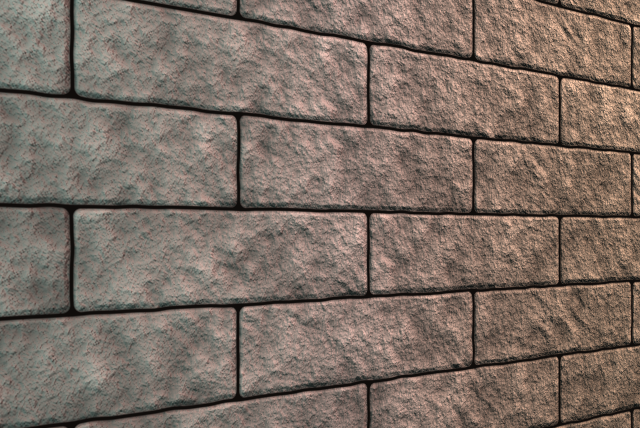
Write a WebGL 1 fragment shader that draws this texture.

```glsl
precision highp float;
// A rough brick wall in running bond, seen at an angle and receding to the right.
// Canvas points are projected onto the wall; each brick is a rounded box with a
// noise relief, lit by a teal lamp on the left and a warm lamp on the upper right.

uniform vec2 u_resolution;

const vec2 BRICK = vec2(3.49, 1.0);    // length and height, in courses
const float HALF_JOINT = 0.017;
const float CORNER = 0.075;
const vec3 JOINT_COLOR = vec3(0.060, 0.046, 0.040);
const vec3 TEAL_LIGHT = vec3(0.41, 0.51, 0.48);
const vec3 PINK_LIGHT = vec3(0.92, 0.72, 0.67);
const vec3 AMBER_LIGHT = vec3(0.95, 0.74, 0.60);

float hash(vec2 p) {
  p = fract(p * vec2(0.1031, 0.1137));
  p += dot(p, p.yx + 33.33);
  return fract((p.x + p.y) * p.x * 47.0);
}

float noise(vec2 p) {
  vec2 i = floor(p);
  vec2 f = fract(p);
  f = f * f * (3.0 - 2.0 * f);
  float near = mix(hash(i), hash(i + vec2(1.0, 0.0)), f.x);
  float far = mix(hash(i + vec2(0.0, 1.0)), hash(i + 1.0), f.x);
  return mix(near, far, f.y);
}

// Height of a course on the canvas, shrinking with distance
float courseHeight(float x) {
  return 0.2666 - 0.079 * x;
}

// Canvas point (y down) to wall point, measured in courses
vec2 projectToWall(vec2 q) {
  return vec2(q.x - 0.168, q.y - 0.478 - 0.0195 * q.x) / courseHeight(q.x);
}

// Brick coordinates: the integer part names the brick, courses alternate by half
vec2 brickCell(vec2 p) {
  float course = floor(p.y);
  return vec2(p.x / BRICK.x + 0.5 * mod(course, 2.0), p.y);
}

// Signed distance to the slightly uneven rounded outline, negative inside a brick
float brickDistance(vec2 p) {
  p += 0.018 * (vec2(noise(p * 5.0 + 60.0), noise(p * 5.0 + 90.0)) - 0.5);
  vec2 local = (fract(brickCell(p)) - 0.5) * BRICK;
  vec2 k = abs(local) - 0.5 * BRICK + HALF_JOINT + CORNER;
  return length(max(k, 0.0)) + min(max(k.x, k.y), 0.0) - CORNER;
}

// Stone grain: summed noise, about -0.5 to 0.5
float grain(vec2 p) {
  float sum = 0.0;
  float amplitude = 0.30;
  p *= 3.6;
  for (int i = 0; i < 5; i++) {
    sum += amplitude * (noise(p) - 0.5);
    p = mat2(1.6, 1.3, -1.3, 1.6) * p + 17.3;
    amplitude *= 0.64;
  }
  return sum;
}

// Slanted tool marks, present only in patches
float toolMarks(vec2 p) {
  vec2 slanted = mat2(0.8, 0.6, -0.6, 0.8) * vec2(p.x, -p.y);
  float patches = smoothstep(0.5, 0.8, noise(p * 1.3 + 40.0));
  return patches * (noise(slanted * vec2(2.0, 12.0)) - 0.5);
}

float relief(vec2 p, vec2 seed) {
  float bevel = smoothstep(-0.055, 0.01, brickDistance(p));
  return 0.125 * grain(p + seed) + 0.022 * toolMarks(p + seed) - 0.024 * bevel;
}

vec3 surfaceNormal(vec2 p, vec2 seed, float e) {
  float h = relief(p, seed);
  float hx = relief(p + vec2(e, 0.0), seed);
  float hy = relief(p + vec2(0.0, e), seed);
  return normalize(vec3(h - hx, h - hy, e));
}

// Two coloured lamps plus gloss; q is the canvas point with width scaled to 0..1
vec3 lightStone(vec3 n, vec2 q) {
  vec3 warm = mix(PINK_LIGHT, AMBER_LIGHT, smoothstep(0.5, 1.0, q.x));
  float fall = mix(1.0, mix(1.20, 0.76, q.y), q.x);
  float warmPower = mix(0.46, 0.82, smoothstep(0.0, 0.7, q.x)) * fall;
  float tealPower = mix(0.84, 0.18, smoothstep(0.0, 0.9, q.x)) * mix(1.06, 0.9, q.y);
  float warmDot = max(dot(n, normalize(vec3(0.42, -0.66, 0.62))), 0.0);
  float tealDot = max(dot(n, normalize(vec3(-0.76, 0.22, 0.60))), 0.0);
  float gloss = pow(max(dot(n, normalize(vec3(0.28, -0.45, 0.85))), 0.0), 16.0);
  return 0.02 + warm * warmPower * (warmDot + 0.13 * gloss) + TEAL_LIGHT * tealPower * tealDot;
}

void main() {
  vec2 q = gl_FragCoord.xy / u_resolution.y;
  q.y = 1.0 - q.y;
  vec2 p = projectToWall(q);
  float pixel = 1.0 / (u_resolution.y * courseHeight(q.x));

  // Each brick gets its own grain and tone
  vec2 id = floor(brickCell(p)) + 20.0;
  vec2 seed = 9.0 * vec2(hash(id), hash(id + 51.0)) + 30.0;
  float tone = mix(0.95, 1.05, hash(id + 7.0));

  // Lit stone, darker in its pits and close to the joints
  vec3 n = surfaceNormal(p, seed, 0.014);
  vec3 color = lightStone(n, vec2(q.x * u_resolution.y / u_resolution.x, q.y)) * tone;
  color *= clamp(1.0 + 1.1 * grain(p + seed), 0.55, 1.4);
  float d = brickDistance(p);
  color *= 1.0 - 0.3 * smoothstep(-0.03, 0.0, d);

  float softness = max(0.010, 0.8 * pixel);
  color = mix(color, JOINT_COLOR, smoothstep(-softness, softness, d));
  gl_FragColor = vec4(color, 1.0);
}
```
